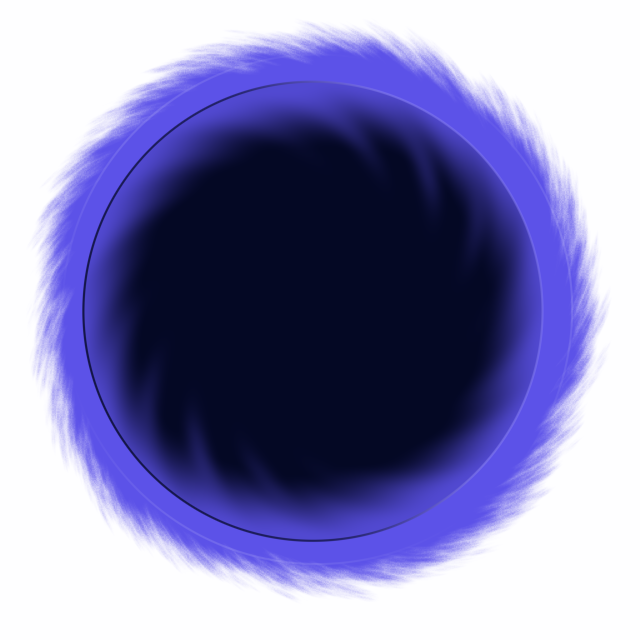
Give the GLSL for this background, as a Shadertoy shader.

```glsl
// A dark round void inside a swirling violet halo with misty edges on white.
#define CENTER vec2(0.489, 0.5137)
#define RIM_RADIUS 0.3587
#define HALO_RADIUS 0.424
#define VOID_RADIUS 0.315
#define SWIRL 4.5
#define STREAK_COUNT 14.0
#define STREAK_ANGLE 0.908
#define STREAK_RADIUS 0.285
#define MIST_DEPTH 0.030
#define GRAIN 0.10

const vec3 PAPER  = vec3(0.995, 0.995, 1.0);
const vec3 VIOLET = vec3(0.36, 0.32, 0.91);
const vec3 ABYSS  = vec3(0.014, 0.03, 0.14);

vec2 hash2(vec2 p) {
    vec3 q = fract(vec3(p.xyx) * vec3(0.1031, 0.1030, 0.0973));
    q += dot(q, q.yzx + 33.33);
    return fract((q.xx + q.yz) * q.zy);
}

// Distance to the nearest scattered point
float cellular(vec2 p) {
    vec2 cell = floor(p), f = fract(p);
    float nearest = 2.0;
    for (int y = -1; y <= 1; y++)
    for (int x = -1; x <= 1; x++) {
        vec2 o = vec2(x, y);
        vec2 d = o + hash2(cell + o + 80.0) - f;
        nearest = min(nearest, dot(d, d));
    }
    return sqrt(nearest);
}

vec2 rotate(vec2 p, float a) {
    float c = cos(a), s = sin(a);
    return vec2(c * p.x - s * p.y, s * p.x + c * p.y);
}

// Thin soft line around zero distance
float line(float d, float width, float px) {
    return 1.0 - smoothstep(width, width + 1.5 * px, abs(d));
}

// Opacity of the halo, with ragged tufts along the outside
float haloCover(vec2 p, float r, float a) {
    vec2 q = rotate(p, -SWIRL * (r - HALO_RADIUS));
    float puffs = 0.50 * cellular(q * 17.0) + 0.32 * cellular(q * 36.0)
                + 0.18 * cellular(q * 80.0) - 0.46;
    float waves = 0.004 * sin(5.0 * a + 1.0) + 0.003 * sin(9.0 * a + 2.4);
    float edge = HALO_RADIUS + waves + 0.004 * cos(a) - 0.004 * cos(4.0 * a);
    float d = r - edge + 0.045 * puffs;
    return 1.0 - smoothstep(-MIST_DEPTH, MIST_DEPTH, d);
}

// Violet light that spills from the rim into the void
float innerGlow(float r, float a) {
    float u = a - SWIRL * (r - STREAK_RADIUS);
    float lobes = 0.009 * cos(2.0 * a) - 0.005 * cos(4.0 * a)
                + 0.009 * cos(2.0 * (a - STREAK_ANGLE));
    float ripples = 0.004 * sin(7.0 * u + 0.8) + 0.003 * sin(17.0 * u);
    float mid = VOID_RADIUS + lobes + ripples;
    float glow = 0.88 * smoothstep(mid - 0.052, mid + 0.052, r);

    // Curved wisps gather on two opposite sides
    float side = 0.5 + 0.5 * cos(2.0 * (a - STREAK_ANGLE));
    float wisp = 0.5 + 0.5 * cos(STREAK_COUNT * (u - STREAK_ANGLE));
    float band = (r - STREAK_RADIUS) / 0.038;
    return glow + 0.27 * side * side * wisp * wisp * exp(-band * band) * (1.0 - glow);
}

void mainImage(out vec4 fragColor, in vec2 fragCoord) {
    float px = 1.0 / min(iResolution.x, iResolution.y);
    vec2 uv = (fragCoord - 0.5 * iResolution.xy) * px + 0.5;
    vec2 p = uv - CENTER;
    float r = length(p);
    float a = atan(p.y, p.x + 1e-6);

    // Misty halo, grainy only where it fades
    float cover = haloCover(p, r, a);
    float grain = hash2(floor(uv * 512.0)).x - 0.5;
    cover = clamp(cover + GRAIN * grain * 4.0 * cover * (1.0 - cover), 0.0, 1.0);
    vec3 color = mix(PAPER, VIOLET, cover);

    // Faint pale arc within the halo
    float arc = line(length(p - vec2(0.007, 0.003)) - 0.398, 0.0004, px);
    color = mix(color, PAPER, 0.13 * arc * (0.5 + 0.5 * sin(3.0 * a + 1.0)));

    // Void and its inner glow
    vec3 inside = mix(ABYSS, VIOLET, innerGlow(r, a));
    color = mix(inside, color, smoothstep(-px, px, r - RIM_RADIUS));

    // Rim line, dark on the left and pale on the right
    float shade = 0.5 - 0.5 * cos(a - 0.25);
    float rim = line(r - RIM_RADIUS, 0.0005, px);
    vec3 rimColor = mix(vec3(0.56, 0.53, 0.96), ABYSS, smoothstep(0.2, 0.6, shade));
    color = mix(color, rimColor, rim * mix(0.4, 0.8, shade));

    fragColor = vec4(color, 1.0);
}
```
